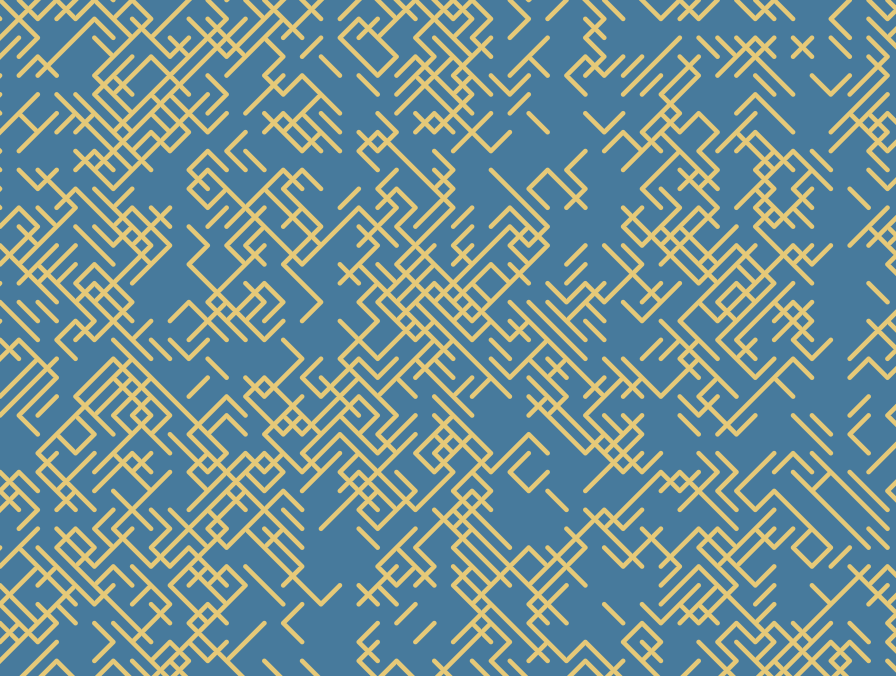
Reproduce this pattern procedurally as a Shadertoy shader.

```glsl
// Random diagonal lattice: each square cell may hold a rising stroke, a falling
// stroke, both or none. Strokes are round-ended segments between cell corners,
// and slow noise varies their density so that clusters and gaps appear.

#define ROWS 35.8          // cells over the canvas height
#define HALF_WIDTH 0.122   // half stroke width, in cells
#define DENSITY 0.385      // mean chance of each stroke
#define CLUMPING 0.5       // how far the chance follows the noise
#define CLUMP_SIZE 3.0     // noise spacing, in cells
#define SOFTNESS 0.65      // half width of the smoothed edge, in pixels
#define GROUND_BLUE vec3(0.28, 0.48, 0.61)
#define STROKE_GOLD vec3(0.90, 0.79, 0.47)

float hash(vec2 p) {
    return fract(sin(dot(p, vec2(127.1, 311.7))) * 43758.5453);
}

float valueNoise(vec2 p) {
    vec2 i = floor(p), f = fract(p);
    f = f * f * (3.0 - 2.0 * f);
    float low = mix(hash(i), hash(i + vec2(1, 0)), f.x);
    float high = mix(hash(i + vec2(0, 1)), hash(i + vec2(1, 1)), f.x);
    return mix(low, high, f.y);
}

float segmentDistance(vec2 p, vec2 a, vec2 b) {
    vec2 pa = p - a, ba = b - a;
    return length(pa - ba * clamp(dot(pa, ba) / dot(ba, ba), 0.0, 1.0));
}

// Distance from p, relative to the cell corner, to the strokes of one cell
float cellDistance(vec2 p, vec2 cell) {
    float clump = valueNoise(cell / CLUMP_SIZE + 71.3);
    float chance = DENSITY + CLUMPING * (clump - 0.5);
    float d = 1e3;
    if (hash(cell + 13.7) < chance)
        d = segmentDistance(p, vec2(0, 0), vec2(1, 1));
    if (hash(cell + 159.2) < chance)
        d = min(d, segmentDistance(p, vec2(0, 1), vec2(1, 0)));
    return d;
}

void mainImage(out vec4 fragColor, in vec2 fragCoord) {
    // Lattice anchored at the top left corner
    float pixel = ROWS / iResolution.y;
    vec2 p = (fragCoord - vec2(0.0, iResolution.y)) * pixel;
    vec2 home = floor(p);

    // Round ends reach over cell borders, so neighbours count too
    float d = 1e3;
    for (int y = -1; y <= 1; y++) {
        for (int x = -1; x <= 1; x++) {
            vec2 cell = home + vec2(x, y);
            d = min(d, cellDistance(p - cell, cell));
        }
    }

    // Smooth edge about one pixel wide
    float edge = SOFTNESS * pixel;
    float stroke = 1.0 - smoothstep(-edge, edge, d - HALF_WIDTH);
    fragColor = vec4(mix(GROUND_BLUE, STROKE_GOLD, stroke), 1.0);
}
```
